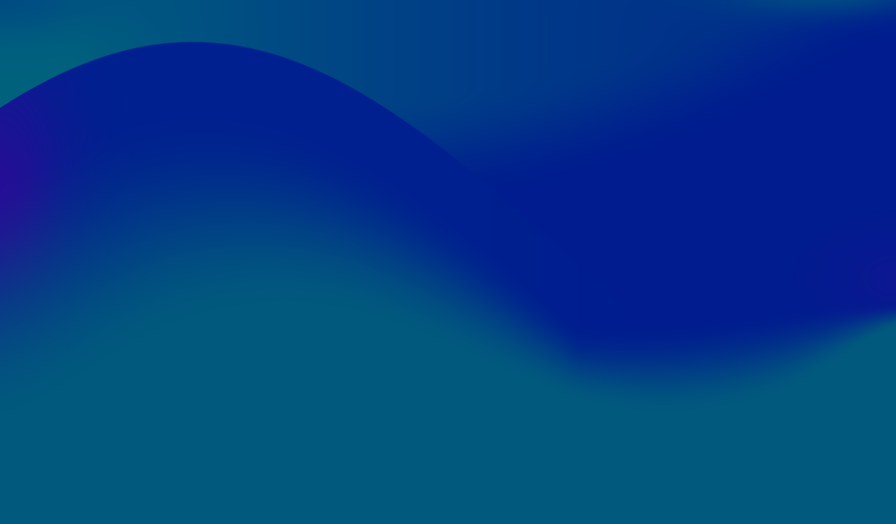
This background is drawn by a WebGL 1 fragment shader. Its source:

```glsl
precision highp float;
// Draws a soft blue wave rolling between teal haze above and teal water below.

uniform vec2 u_resolution;

// Elliptical falloff, 1 at the centre.
float glow(vec2 p, vec2 centre, vec2 radius) {
  vec2 d = (p - centre) / radius;
  return exp(-dot(d, d));
}

// Height of the crisp upper rim of the wave.
float waveRim(float x) {
  return 0.529 + 0.391 * cos(3.84 * (x - 0.215));
}

// Height at which the wave has fully melted into the water.
float waterLine(float x) {
  float swell = 0.302 + 0.098 * cos(7.48 * (x - 0.326));
  return swell + 0.04 * smoothstep(0.85, 1.0, x)
    - 0.05 * (1.0 - smoothstep(0.0, 0.2, x));
}

void main() {
  vec2 p = gl_FragCoord.xy / u_resolution;
  vec3 deepBlue = vec3(0.0, 0.11, 0.56);
  vec3 waveBlue = vec3(0.0, 0.125, 0.56);
  vec3 hazeTeal = vec3(0.0, 0.38, 0.49);
  vec3 waterTeal = vec3(0.005, 0.35, 0.49);
  vec3 violet = vec3(0.14, 0.055, 0.585);

  // Haze thins to the right and sinks into deep blue along a rising curve.
  float d = max(p.x - 0.56, -0.16);
  float hazeBase = 0.62 + 0.3 * d + 0.93 * d * d;
  float haze = exp(-1.7 * max(p.x - 0.08, 0.0));
  haze *= smoothstep(hazeBase, hazeBase + 0.22, p.y);
  haze *= 1.0 - 0.3 * glow(p, vec2(0.0, 1.0), vec2(0.12, 0.07));
  haze += 0.5 * glow(p, vec2(0.94, 1.01), vec2(0.12, 0.04));
  vec3 sky = mix(deepBlue, hazeTeal, min(haze, 1.0));

  // Wave body with a violet glow at the left side.
  float rim = waveRim(p.x);
  vec3 wave = mix(waveBlue, violet, glow(p, vec2(0.0, 0.62), vec2(0.07, 0.25)));
  wave = mix(wave, deepBlue, smoothstep(0.5, 0.75, p.x));
  float edge = 1.0 / u_resolution.y;
  vec3 color = mix(wave, sky, smoothstep(rim - edge, rim + edge, p.y));
  color = mix(color, violet, 0.3 * glow(p, vec2(1.0, 0.47), vec2(0.08, 0.09)));

  // Water fades in below the wave, more sharply to the right.
  float fadeTop = max(rim - 0.12, 0.378 + 0.044 * smoothstep(0.65, 1.0, p.x));
  float water = 1.0 - smoothstep(waterLine(p.x), fadeTop, p.y);
  color = mix(color, waterTeal, water);

  gl_FragColor = vec4(color, 1.0);
}
```
